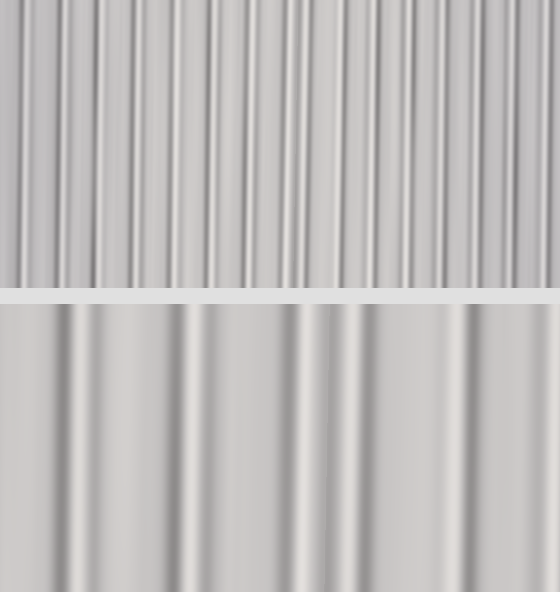
Top, the full canvas; bottom, a detail of the centre.
Give the GLSL for this texture, as a Shadertoy shader.

```glsl
// Pale grey ribbed sheet: sixteen soft vertical ribs, mirrored about a seam.
#define SEAM 0.5280         // seam position across the canvas
#define FIRST_RIB 0.0138    // distance from the seam to its nearest rib
#define PITCH_LEFT 0.0670   // rib spacing left of the seam
#define PITCH_RIGHT 0.0616  // rib spacing right of the seam
#define TILT 0.0060         // sideways lean from bottom to top
#define RIDGE_WIDTH 0.0052
#define GROOVE_WIDTH 0.0042
#define RIDGE_GAIN 0.115
#define GROOVE_GAIN 0.215
#define STREAK_GAIN 0.050
#define BASE_GREY vec3(0.757, 0.747, 0.745)

float hash(vec2 p) {
    vec3 q = fract(p.xyx * vec3(0.1031, 0.1030, 0.0973));
    q += dot(q, q.yzx + 33.33);
    return fract((q.x + q.y) * q.z);
}

float noise(vec2 p) {
    vec2 cell = floor(p), f = fract(p);
    f = f * f * (3.0 - 2.0 * f);
    float low = mix(hash(cell), hash(cell + vec2(1.0, 0.0)), f.x);
    float high = mix(hash(cell + vec2(0.0, 1.0)), hash(cell + 1.0), f.x);
    return mix(low, high, f.y);
}

float bell(float x, float width) {
    float t = x / width;
    return exp(-0.5 * t * t);
}

// Light and shade of one rib; offset grows away from the seam.
float ribShade(float offset, float id, float side, float y) {
    vec2 seed = vec2(id + 11.0, side * 7.0 + 23.0);
    offset += (hash(seed) - 0.5) * 0.003;
    float wear = 0.8 + 0.4 * noise(vec2(seed.x * 5.3 + seed.y, y * 2.5));
    float ridge = RIDGE_GAIN * bell(offset, RIDGE_WIDTH * 0.8);
    float groove = GROOVE_GAIN * mix(0.85, 1.1, hash(seed + 3.1));
    groove *= bell(offset - 0.0090, GROOVE_WIDTH);
    float innerShade = 0.13 * hash(seed + 8.7) * bell(offset + 0.0105, GROOVE_WIDTH);
    float panelGlow = 0.025 * bell(offset + 0.025, 0.010);
    return ridge + panelGlow - wear * (groove + innerShade);
}

void mainImage(out vec4 fragColor, in vec2 fragCoord) {
    vec2 uv = fragCoord / iResolution.xy;

    // Leaning coordinate, folded at the seam
    float lean = TILT * (1.0 + 0.6 * bell(uv.x - SEAM, 0.08));
    float x = uv.x - lean * (uv.y - 0.5) - SEAM;
    float side = x < 0.0 ? 0.0 : 1.0;
    float pitch = mix(PITCH_LEFT, PITCH_RIGHT, side);
    float away = abs(x) - FIRST_RIB;
    float nearest = floor(away / pitch + 0.5);

    // Neighbouring ribs overlap smoothly
    float shade = 0.0;
    for (int i = -1; i <= 1; i++) {
        float id = nearest + float(i);
        if (id >= 0.0) shade += ribShade(away - id * pitch, id, side, uv.y);
    }
    shade -= 0.09 * bell(x, 0.0035);

    // Long brushed streaks
    float streak = 0.65 * noise(vec2(x * 85.0 + 60.0, uv.y * 1.6));
    streak += 0.35 * noise(vec2(x * 210.0 + 190.0, uv.y * 2.2 + 9.0));
    shade += STREAK_GAIN * (streak - 0.5);

    // Brighter middle, cooler dim sides
    float edge = smoothstep(0.15, 0.52, abs(uv.x - 0.5));
    shade += 0.018 - 0.045 * edge;
    vec3 color = BASE_GREY + shade;
    color += vec3(0.006, 0.003, -0.005) * clamp(shade * 10.0, 0.0, 1.0);
    color.b += 0.008 * edge;
    fragColor = vec4(clamp(color, 0.0, 1.0), 1.0);
}
```
